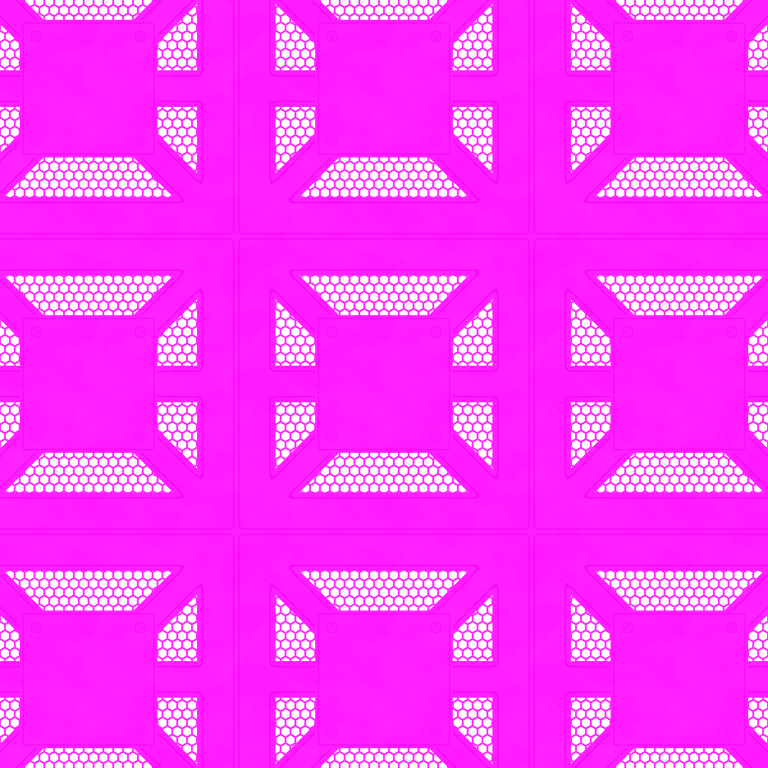
Reproduce this pattern procedurally as a Shadertoy shader.

```glsl
// Magenta industrial panels: a square plate on diagonal braces over hexagonal mesh.
// One mirrored tile is built from distance functions and repeated with fract;
// layered sines and cellular specks, both periodic in the tile, add the wear.

const float REPEATS = 2.6;            // tiles across the canvas
const vec3 PAINT = vec3(1.0, 0.12, 1.0);
const vec3 GROOVE = vec3(0.96, 0.01, 0.96);
const vec3 BACKLIGHT = vec3(1.0, 0.995, 1.0);

// Lengths in tiles
const float PLATE = 0.233;            // half size of the central plate
const float PLATE_LINE = 0.222;       // engraved border of the plate
const float OPENING = 0.367;          // outer limit of the openings
const float BRACE = 0.081;            // offset of the diagonal cuts
const float CROSSBAR = 0.062;         // half height of the side bars
const float RIM = 0.019;              // gap from opening to its groove
const float ROUNDING = 0.025;
const float LINE = 0.0022;            // half width of the grooves
const float PANEL = 0.491;            // half size of the panel outline
const float BOLT_POS = 0.176;
const float BOLT_RADIUS = 0.018;

const vec2 MESH = vec2(30.0, 29.445); // hex pitches per tile, 17 row pairs
const float WALL = 0.09;              // half wall thickness in hex pitches
const float SPECK_CELLS = 26.0;
const float MOTTLE = 0.018;
const float TAU = 6.2831853;

vec2 hash2(vec2 c) {
    vec3 h = fract(vec3(c.xyx) * vec3(0.1031, 0.1030, 0.0973));
    h += dot(h, h.yzx + 33.33);
    return fract((h.xx + h.yz) * h.zy);
}

float smoothMax(float a, float b, float k) {
    float h = max(k - abs(a - b), 0.0) / k;
    return max(a, b) + 0.25 * h * h * k;
}

float roundedBox(vec2 p, float halfSize, float radius) {
    vec2 q = abs(p) - halfSize + radius;
    return length(max(q, 0.0)) + min(max(q.x, q.y), 0.0) - radius;
}

// Trapezoids above and below, split triangles at the sides; k rounds the corners
float openings(vec2 a, float k) {
    float cut = (a.x - a.y + BRACE) * 0.7071;
    float trapezoid = smoothMax(a.y - OPENING, cut, k);
    cut = (a.y - a.x + BRACE) * 0.7071;
    float side = smoothMax(a.x - OPENING, cut, k);
    side = smoothMax(side, CROSSBAR - a.y, k);
    return min(trapezoid, side);
}

// Distance from the nearest hexagon wall, positive inside a cell
float hexGap(vec2 q) {
    const vec2 s = vec2(1.0, 1.7320508);
    vec2 a = mod(q, s) - 0.5 * s;
    vec2 b = mod(q - 0.5 * s, s) - 0.5 * s;
    vec2 g = abs(dot(a, a) < dot(b, b) ? a : b);
    return 0.5 - max(g.x, dot(g, 0.5 * s));
}

float mottle(vec2 t) {
    vec2 w = TAU * t;
    float n = sin(w.x * 2.0 + 1.6 * sin(w.y * 3.0 + 0.7)) * sin(w.y * 2.0 + 1.3 * sin(w.x * 3.0));
    n += 0.6 * sin(w.x * 5.0 + 2.0 * sin(w.y * 4.0)) * sin(w.y * 6.0 + 1.7 * sin(w.x * 4.0 + 2.0));
    return n + 0.3 * sin(w.x * 13.0 + 2.0 * sin(w.y * 9.0)) * sin(w.y * 11.0 + 2.0 * sin(w.x * 8.0));
}

float specks(vec2 t, float px) {
    vec2 g = (t + 0.5) * SPECK_CELLS;
    vec2 id = mod(floor(g), SPECK_CELLS);
    vec2 rnd = hash2(id);
    float d = length(fract(g) - 0.25 - 0.5 * rnd) / SPECK_CELLS;
    float radius = 0.0015 + 0.0025 * rnd.y;
    return step(0.8, hash2(id + 41.0).x) * (1.0 - smoothstep(radius - px, radius + px, d));
}

float groove(float d, float px) {
    return 1.0 - smoothstep(LINE - 0.6 * px, LINE + 0.8 * px, abs(d));
}

void mainImage(out vec4 fragColor, in vec2 fragCoord) {
    float px = REPEATS / iResolution.y;
    vec2 p = (fragCoord - 0.5 * iResolution.xy) * px;
    vec2 t = fract(p + 0.5) - 0.5;
    vec2 a = abs(t);
    float plate = max(a.x, a.y) - PLATE;

    // Worn paint
    vec3 col = PAINT;
    col.g += MOTTLE * mottle(t);
    col = mix(col, GROOVE, 0.35 * specks(t, px));

    // Engraved seams, rims and plate border
    float outsidePlate = smoothstep(-px, px, plate);
    float rim = groove(openings(a, ROUNDING) - RIM, px) * outsidePlate;
    float seam = groove(roundedBox(t, PANEL, 0.015), px);
    float border = groove(roundedBox(t, PLATE_LINE, 0.006), px);
    col = mix(col, GROOVE, max(max(0.75 * rim, 0.65 * seam), 0.55 * border));

    // Bolts, fainter on the lower pair
    float bolt = length(a - BOLT_POS);
    float ring = max(groove(bolt - BOLT_RADIUS, px), groove(bolt - 0.4 * BOLT_RADIUS, px));
    col = mix(col, GROOVE, ring * (t.y > 0.0 ? 0.5 : 0.2));

    // Backlit mesh inside the openings
    float hole = max(openings(a, 0.0001), -plate);
    float soft = 0.75 * px * MESH.x;
    float cell = smoothstep(WALL - soft, WALL + soft, hexGap(t * MESH));
    float open = 1.0 - smoothstep(-0.7 * px, 0.7 * px, hole);
    col = mix(col, BACKLIGHT, cell * open);

    fragColor = vec4(clamp(col, 0.0, 1.0), 1.0);
}
```
